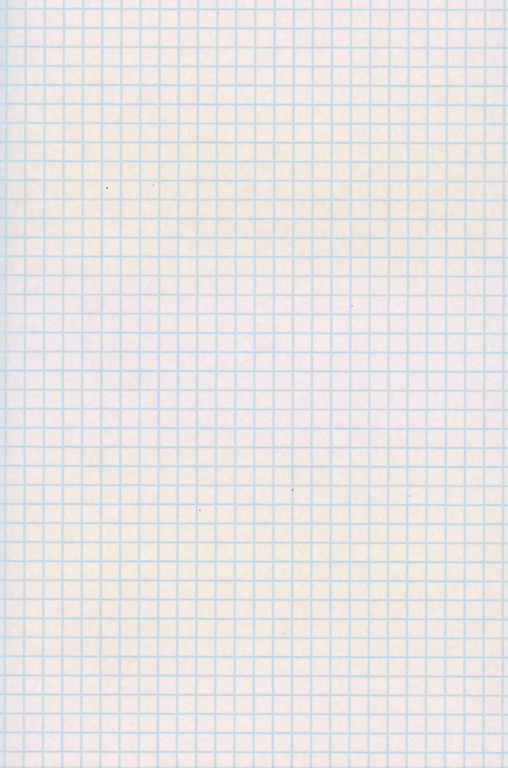
A Shadertoy shader for this pattern:

```glsl
// Sheet of pale pink graph paper ruled in soft light blue, slightly rotated.
// Lines are repeated distances with a feathered, uneven ink profile; value
// noise gives the paper its grain, and a hashed cell grid scatters dark specks.

float hash(vec2 p) {
    vec3 q = fract(vec3(p.xyx) * 0.1031);
    q += dot(q, q.yzx + 33.33);
    return fract((q.x + q.y) * q.z);
}

float valueNoise(vec2 p) {
    vec2 cell = floor(p);
    vec2 f = fract(p);
    f = f * f * (3.0 - 2.0 * f);
    float low = mix(hash(cell), hash(cell + vec2(1, 0)), f.x);
    float high = mix(hash(cell + vec2(0, 1)), hash(cell + vec2(1, 1)), f.x);
    return mix(low, high, f.y);
}

// Fine fibre texture, centred on zero
float paperGrain(vec2 p) {
    float sum = 0.0;
    float scale = 190.0;
    for (int i = 0; i < 3; i++) {
        sum += 0.4 * (valueNoise(p * scale + float(i) * 17.3) - 0.5);
        scale *= 1.7;
    }
    return sum;
}

// Ink coverage of evenly spaced lines across x; y runs along each line
float ruledLines(vec2 p, float offset, float pitch, float feather, float pixel) {
    float index = floor((p.x - offset) / pitch + 0.5);
    float dist = p.x - offset - index * pitch;
    dist += 0.0004 * (valueNoise(vec2(p.y * 60.0, index * 7.0)) - 0.5);
    float width = sqrt(feather * feather + 0.16 * pixel * pixel);
    float ink = 0.82 + 0.16 * hash(vec2(index, pitch * 900.0));
    ink += 0.22 * (valueNoise(vec2(p.y * 45.0, index * 5.0)) - 0.5);
    return ink * exp(-dist * dist / (width * width));
}

// Sparse dust: at most one dot in each cell
float specks(vec2 p, float pixel) {
    vec2 cell = floor(p / 0.08);
    vec2 centre = (cell + 0.15 + 0.7 * vec2(hash(cell + 3.7), hash(cell + 19.2))) * 0.08;
    float radius = mix(0.0006, 0.0014, hash(cell + 41.0));
    float cover = 1.0 - smoothstep(radius - pixel * 0.6, radius + pixel * 0.6, length(p - centre));
    return cover * step(0.88, hash(cell + 8.0)) * mix(0.25, 0.7, hash(cell + 27.0));
}

void mainImage(out vec4 fragColor, in vec2 fragCoord) {
    float pixel = 1.0 / iResolution.y;
    vec2 p = fragCoord * pixel;
    float right = iResolution.x * pixel;

    // Paper: cream and lilac bands, cooler towards the side edges
    float cream = 0.5 - 0.5 * cos((p.y - 0.02) * 12.6);
    vec3 color = mix(vec3(0.955, 0.914, 0.908), vec3(0.948, 0.912, 0.880), cream);
    color = mix(color, vec3(0.942, 0.912, 0.922), 0.6 * exp(-pow((p.y - 0.53) / 0.09, 2.0)));
    float cool = 0.9 * exp(-p.x / 0.022) + 0.25 * exp((p.x - right) / 0.04);
    color = mix(color, vec3(0.835, 0.860, 0.895), cool * mix(0.45, 1.0, p.y));
    color += 0.014 * (valueNoise(p * 7.0) - 0.5);

    // Ruling: the whole grid leans a little clockwise, ink breaks up on the grain
    float grain = paperGrain(p);
    vec2 grid = p + 0.0026 * vec2(-p.y, p.x);
    float upright = 0.84 * ruledLines(grid, 0.0060, 0.02493, 0.0016, pixel);
    float level = 0.96 * ruledLines(grid.yx, 0.0215, 0.0248, 0.0015, pixel);
    float ink = max(upright, level) * (1.0 + 0.5 * grain);
    color = mix(color, vec3(0.735, 0.835, 0.895), clamp(ink, 0.0, 1.0));

    // Wear: fibre grain, dust and a shaded bottom edge
    color += 0.045 * grain;
    color = mix(color, vec3(0.42, 0.40, 0.45), specks(p, pixel));
    color *= 1.0 - 0.12 * exp(-p.y / 0.0015);

    fragColor = vec4(color, 1.0);
}
```
